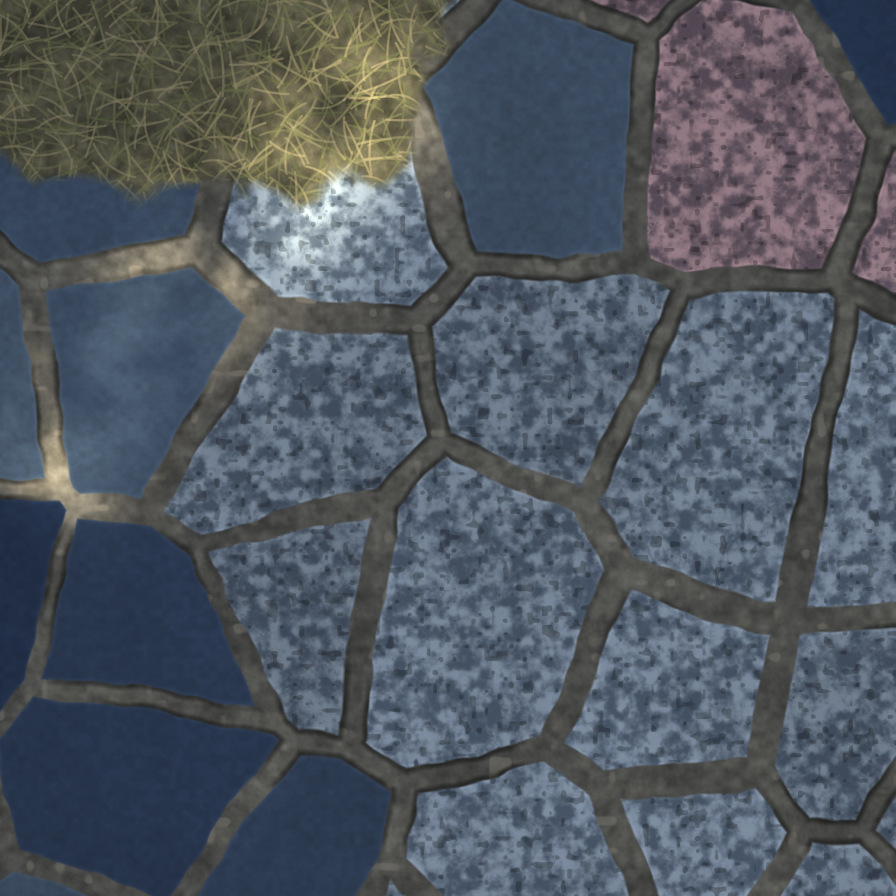
This texture is drawn by a WebGL 1 fragment shader. Its source:

```glsl
precision highp float;
uniform vec2 u_resolution;

const vec2 STONE_GRID = vec2(4.9, 4.0);

float hash(vec2 p) {
  return fract(sin(dot(p, vec2(127.1, 311.7))) * 43758.5453);
}

mat2 rotation(float a) {
  return mat2(cos(a), sin(a), -sin(a), cos(a));
}

float noise(vec2 p) {
  vec2 i = floor(p), f = fract(p);
  f = f * f * (3.0 - 2.0 * f);
  return mix(mix(hash(i), hash(i + vec2(1, 0)), f.x),
             mix(hash(i + vec2(0, 1)), hash(i + vec2(1, 1)), f.x), f.y);
}

float fbm(vec2 p) {
  float sum = 0.0, amp = 0.53;
  for (int i = 0; i < 4; i++) {
    sum += amp * noise(p);
    p = rotation(0.7) * p * 1.9 + 7.3;
    amp *= 0.5;
  }
  return sum;
}

// Stone centre in xy, size weight in z
vec3 stoneSite(vec2 cell) {
  vec2 jitter = vec2(hash(cell + 3.7), hash(cell + 19.1)) - 0.5;
  return vec3((cell + 0.5 + 0.75 * jitter) / STONE_GRID, 0.016 * hash(cell + 41.3));
}

float power(vec2 p, vec3 site) {
  vec2 d = p - site.xy;
  return dot(d, d) - site.z;
}

// Weighted cells with straight sides; returns the distance to the nearest side
float stoneEdge(vec2 p, out vec3 home) {
  vec2 base = floor(p * STONE_GRID);
  float best = 1e3;
  for (int j = -2; j <= 2; j++)
    for (int i = -2; i <= 2; i++) {
      vec3 site = stoneSite(base + vec2(i, j));
      float d = power(p, site);
      if (d < best) { best = d; home = site; }
    }
  float edge = 1.0;
  for (int j = -2; j <= 2; j++)
    for (int i = -2; i <= 2; i++) {
      vec3 site = stoneSite(base + vec2(i, j));
      float gap = distance(site.xy, home.xy);
      if (gap > 0.001) edge = min(edge, (power(p, site) - best) / (2.0 * gap));
    }
  return edge;
}

vec3 granite(vec2 p, float tone) {
  float grain = smoothstep(0.25, 0.75, fbm(p * 85.0));
  vec3 col = mix(vec3(0.265, 0.315, 0.38), vec3(0.475, 0.535, 0.605), grain);
  col *= 1.0 - 0.25 * smoothstep(0.68, 0.85, noise(p * 140.0 + 9.0));
  return col * (0.9 + 0.16 * tone + 0.12 * (fbm(p * 9.0) - 0.5));
}

vec3 slate(vec2 p, float tone) {
  vec3 col = mix(vec3(0.12, 0.17, 0.26), vec3(0.235, 0.295, 0.37), tone);
  return col * (0.82 + 0.2 * fbm(p * 7.0) + 0.22 * fbm(p * 130.0));
}

vec3 mortar(vec2 p) {
  vec3 col = mix(vec3(0.23, 0.23, 0.225), vec3(0.37, 0.37, 0.355), fbm(p * 14.0));
  col *= 0.72 + 0.56 * fbm(p * 95.0);
  return mix(col, vec3(0.46, 0.45, 0.42), 0.5 * smoothstep(0.8, 0.92, noise(p * 60.0)));
}

// One bent blade per grid cell
float blade(vec2 p, float seed, float soft) {
  float scale = 11.0 + 0.8 * seed;
  p = rotation(seed * 2.4) * p * scale + seed * 5.3;
  vec2 cell = floor(p);
  vec2 f = rotation(6.283 * hash(cell + seed)) * (fract(p) - 0.5);
  f.y += 1.2 * (hash(cell + 8.1) - 0.5) * f.x * f.x;
  f.x -= clamp(f.x, -0.42, 0.42);
  return 1.0 - smoothstep(0.0003, 0.0009 + soft, length(f) / scale);
}

vec3 grass(vec2 p, float soft) {
  vec3 col = mix(vec3(0.17, 0.175, 0.15), vec3(0.34, 0.335, 0.275), fbm(p * 28.0));
  col *= 0.7 + 0.6 * fbm(p * 110.0);
  for (int i = 0; i < 16; i++) {
    float k = float(i);
    vec3 straw = mix(vec3(0.29, 0.32, 0.21), vec3(0.52, 0.49, 0.39), hash(vec2(k, 2.0)));
    col = mix(col, straw, 0.55 * blade(p, k, soft));
  }
  return col;
}

// Dappled light along a diagonal band
float sunlight(vec2 p) {
  vec2 start = vec2(0.41, 0.89), along = vec2(-0.36, -0.4);
  float t = clamp(dot(p - start, along) / dot(along, along), 0.0, 1.0);
  float d = length(p - start - along * t) / 0.085;
  return exp(-d * d) * smoothstep(0.25, 0.6, fbm(p * 8.0 + 2.0));
}

void main() {
  vec2 p = gl_FragCoord.xy / u_resolution.y;
  float soft = 1.2 / u_resolution.y;

  // Worn, slightly wavy stone outlines
  vec2 wavy = vec2(fbm(p * 6.0), fbm(p * 6.0 + 31.0)) - 0.5;
  vec2 chips = vec2(noise(p * 45.0), noise(p * 45.0 + 17.0)) - 0.5;
  vec3 home;
  float edge = stoneEdge(rotation(0.12) * p + 0.035 * wavy + 0.005 * chips, home);
  vec2 centre = home.xy * rotation(0.12);
  float pick = hash(home.xy * 37.0), tone = hash(home.xy * 53.0);
  float inset = 0.006 + 0.009 * tone + 0.008 * noise(p * 5.0);
  float d = edge - inset;

  // Stone kind depends on its place in the paving
  float left = 1.0 - step(0.37, centre.x);
  float corner = step(0.55, centre.x) * step(0.66, centre.y);
  bool isSlate = pick < 0.05 + 0.68 * left + 0.4 * corner;
  vec3 stone = isSlate ? slate(p, tone) : granite(p, tone);
  if (!isSlate && corner > 0.5 && pick < 0.8) stone *= vec3(1.18, 0.87, 0.83);
  if (corner > 0.5 && pick > 0.9) stone = slate(p, tone) * vec3(1.3, 0.75, 0.78);
  stone *= 1.0 + 0.12 * (1.0 - smoothstep(0.0, 0.006, d));

  // Mortar with shaded crevices beside the stones
  vec3 joint = mortar(p);
  float crevice = smoothstep(-0.008, -0.001, d) * smoothstep(0.35, 0.65, noise(p * 11.0));
  joint *= 1.0 - 0.42 * crevice;
  float cover = smoothstep(-soft, soft + 0.001, d);
  vec3 col = mix(joint, stone, cover);

  // Dry grass in the upper left
  float bank = min(p.y - 0.79, 0.45 + 0.35 * (p.y - 0.85) - p.x);
  float turf = smoothstep(-0.008, 0.018, bank + 0.09 * (fbm(p * 18.0) - 0.5));
  if (turf > 0.0) col = mix(col, grass(p, soft), turf);

  float gain = isSlate ? mix(1.5, 0.5, cover * (1.0 - turf)) : 1.4;
  col *= 1.0 + gain * sunlight(p) * vec3(1.0, 0.88, 0.66);
  gl_FragColor = vec4(col, 1.0);
}
```
